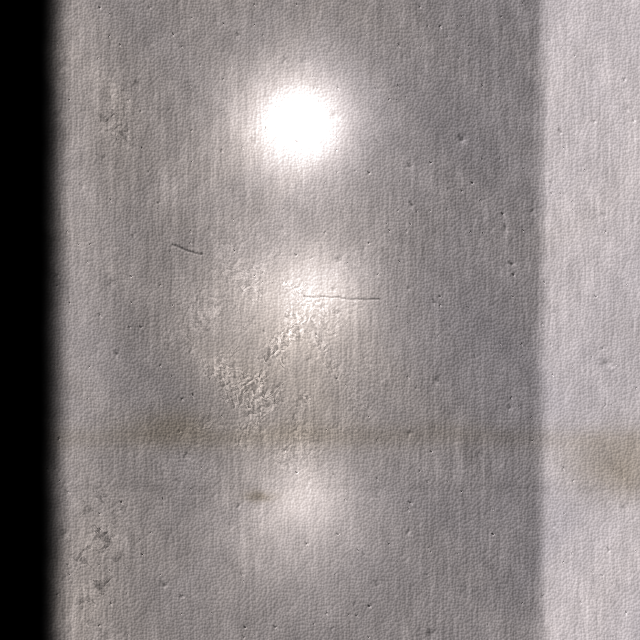
Give the GLSL for this texture, as a WebGL 1 fragment shader.

```glsl
precision highp float;
// Weathered plaster wall with a dark left border, three soft lamp glows and a pale
// strip on the right. Broad bands and gaussians set the light; cellular noise adds
// grain, brushed streaks, pits and crackle; layered sines add the stains.
uniform vec2 u_resolution;

#define BORDER_X 0.084
#define STRIP_X 0.846
#define WALL_LEVEL 0.550
#define STRIP_GAIN 0.225
#define GLOW_GAIN 1.0
#define STAIN_GAIN 0.036
#define GRAIN_GAIN 0.135
#define STREAK_GAIN 0.085
#define CRACKLE_GAIN 0.42
#define PIT_GAIN 0.34

vec2 hash2(vec2 p) {
  vec3 q = fract(p.xyx * vec3(0.1031, 0.1030, 0.0973));
  q += dot(q, q.yzx + 33.33);
  return fract((q.xx + q.yz) * q.zy);
}

// Distance to the nearest scattered point.
float cells(vec2 p) {
  vec2 base = floor(p), f = p - base;
  float nearest = 4.0;
  for (int j = -1; j <= 1; j++)
    for (int i = -1; i <= 1; i++) {
      vec2 o = vec2(float(i), float(j));
      vec2 d = o + hash2(base + o) - f;
      nearest = min(nearest, dot(d, d));
    }
  return sqrt(nearest);
}

// Warped layered sines, about -1 to 1.
float stains(vec2 p) {
  float sum = 0.0, amp = 0.5;
  for (int i = 0; i < 5; i++) {
    p += 0.7 * sin(p.yx * 1.3 + vec2(1.7, 4.1));
    sum += amp * sin(p.x) * cos(p.y * 0.9);
    p = mat2(1.5, 1.1, -1.1, 1.5) * p + 2.3;
    amp *= 0.6;
  }
  return sum;
}

float blob(vec2 p, vec2 center, vec2 radius) {
  vec2 d = (p - center) / radius;
  return exp(-dot(d, d));
}

// Sparse dents: dark hollow with a lit rim on the lower right.
float pits(vec2 p, float density) {
  vec2 id = floor(p), rnd = hash2(id + 17.0);
  vec2 d = p - id - 0.25 - 0.5 * rnd;
  d += 0.04 * sin(d.yx * 23.0 + 6.0 * rnd);
  d.x *= 0.7 + 1.2 * rnd.y;
  float r = 0.06 + 0.10 * hash2(id + 53.0).x;
  vec2 e = d - r * vec2(0.8, -0.9);
  float relief = 0.8 * exp(-dot(e, e) / (r * r)) - exp(-dot(d, d) / (r * r));
  return step(hash2(id + 91.0).y, density) * relief * (0.4 + 0.6 * rnd.x);
}

// Signed scratch profile: a dark groove with a light edge below it.
float scratch(vec2 p, vec2 a, vec2 b, float width) {
  vec2 ab = b - a;
  float t = clamp(dot(p - a, ab) / dot(ab, ab), 0.0, 1.0);
  vec2 d = (p - a - ab * t) / width;
  float low = d.y + 1.6;
  return exp(-d.x * d.x) * (0.5 * exp(-low * low) - exp(-d.y * d.y));
}

void main() {
  vec2 uv = gl_FragCoord.xy / u_resolution;
  float strip = smoothstep(STRIP_X - 0.014, STRIP_X + 0.016, uv.x);
  float wobble = stains(uv * 9.0), mottle = stains(uv * 32.0 + 5.0);
  float speckle = stains(uv * 95.0 + 2.0);

  // Broad light across the wall.
  float light = WALL_LEVEL + STRIP_GAIN * strip;
  light -= 0.030 * smoothstep(0.52, 0.75, uv.x) * (1.0 - strip);
  light += 0.085 * blob(uv, vec2(0.12, 0.55), vec2(0.055, 0.75));
  light -= 0.035 * blob(uv, vec2(0.25, 0.50), vec2(0.07, 0.30));
  light += 0.07 * blob(uv, vec2(0.255, 0.69), vec2(0.025, 0.035));
  light -= 0.05 * strip * blob(uv, vec2(0.97, 0.42), vec2(0.10, 0.22));

  // Lamp glows, each a core inside a wider halo.
  vec2 g = uv + 0.007 * vec2(mottle, wobble);
  float glow = 0.42 * blob(g, vec2(0.472, 0.806), vec2(0.070, 0.068));
  glow += 0.30 * blob(g, vec2(0.460, 0.805), vec2(0.135, 0.130));
  glow += 0.20 * blob(g, vec2(0.490, 0.550), vec2(0.070, 0.060));
  glow += 0.26 * blob(g, vec2(0.455, 0.520), vec2(0.145, 0.130));
  glow += 0.18 * blob(g, vec2(0.475, 0.225), vec2(0.065, 0.060));
  glow += 0.17 * blob(g, vec2(0.465, 0.190), vec2(0.135, 0.130));
  light += GLOW_GAIN * glow;

  // Stains and horizontal damp lines.
  float damp = blob(uv, vec2(0.5, 0.318 + 0.008 * wobble), vec2(0.8, 0.018));
  float seam = blob(uv, vec2(0.5, 0.240 + 0.006 * wobble), vec2(4.0, 0.006));
  float rust = blob(uv, vec2(0.97, 0.275 + 0.01 * mottle), vec2(0.085, 0.050));
  float patchy = blob(uv, vec2(0.27, 0.335), vec2(0.06, 0.025));
  float chip = blob(uv + 0.004 * speckle, vec2(0.405, 0.225), vec2(0.022, 0.008));
  light += STAIN_GAIN * (wobble + 0.8 * mottle + 0.8 * speckle);
  light -= 0.03 * damp + 0.025 * seam + 0.08 * rust + 0.04 * patchy + 0.16 * chip;

  // Fine surface: grain and broken vertical brush streaks.
  float grain = cells(uv * 230.0) - cells(uv * 230.0 + vec2(0.4, -0.4));
  float streak = cells(uv * vec2(230.0, 26.0)) + cells(uv * vec2(110.0, 7.0)) - 1.0;
  light += GRAIN_GAIN * grain + STREAK_GAIN * streak * (0.8 + 0.5 * wobble);

  // Lit crackle, and worn patches with dark flecks.
  vec2 c = uv * 105.0 + 1.6 * vec2(mottle, speckle);
  float crackle = cells(c) - cells(c + vec2(0.28, -0.28));
  float worn = blob(uv, vec2(0.15, 0.13), vec2(0.05, 0.12));
  worn += blob(uv, vec2(0.175, 0.80), vec2(0.03, 0.07));
  float rough = 0.12 + blob(uv, vec2(0.42, 0.44), vec2(0.12, 0.15)) + 0.4 * worn;
  light += CRACKLE_GAIN * crackle * rough * smoothstep(-0.4, 0.5, mottle + 0.5 * speckle);
  light -= 0.15 * (worn + 0.3 * rough) * smoothstep(0.15, 0.6, speckle);

  // Pits and scratches.
  light += PIT_GAIN * (pits(uv * 26.0, 0.10) * 0.6 + pits(uv * 62.0 + 7.0, 0.08));
  vec2 s = uv + vec2(0.0, 0.0022 * speckle);
  light += 0.20 * scratch(s, vec2(0.475, 0.538), vec2(0.592, 0.532), 0.0018);
  light += 0.20 * scratch(s, vec2(0.270, 0.618), vec2(0.315, 0.603), 0.0020);

  // Warm on the left and in stains, cooler toward the right.
  float warmth = 0.60 - 0.40 * smoothstep(0.5, 0.8, uv.x) + 0.25 * wobble;
  warmth += 0.5 * damp + 1.3 * rust + patchy + chip + 0.4 * rough;
  vec3 tint = mix(vec3(1.0, 0.962, 0.985), vec3(1.0, 0.942, 0.910), warmth);
  vec3 color = light * mix(tint, vec3(1.0), smoothstep(0.85, 1.2, light));
  float border = smoothstep(BORDER_X - 0.022, BORDER_X + 0.032, uv.x + 0.002 * mottle);
  gl_FragColor = vec4(clamp(color * border, 0.0, 1.0), 1.0);
}
```
